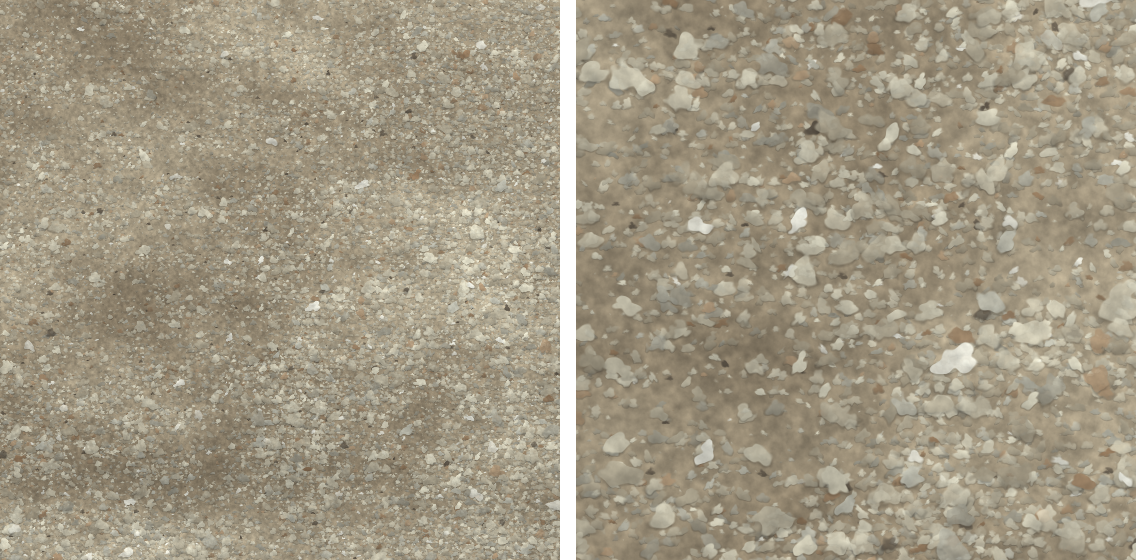
Left, the full canvas; right, a detail of the centre.
Give the GLSL for this texture, as a Shadertoy shader.

```glsl
// Sandy ground strewn with pale, half-sunken gravel and shell fragments.

vec4 hash4(vec2 p) {
    float n = dot(p, vec2(127.1, 311.7));
    return fract(sin(n + vec4(0.0, 1.7, 3.9, 5.3)) * 43758.5453);
}

float noise(vec2 p) {
    vec2 i = floor(p), f = fract(p);
    f = f * f * (3.0 - 2.0 * f);
    float low = mix(hash4(i).x, hash4(i + vec2(1, 0)).x, f.x);
    float high = mix(hash4(i + vec2(0, 1)).x, hash4(i + vec2(1, 1)).x, f.x);
    return mix(low, high, f.y);
}

float fbm(vec2 p) {
    float sum = 0.0, amp = 0.5;
    for (int i = 0; i < 4; i++) {
        sum += amp * noise(p);
        p = mat2(1.6, 1.2, -1.2, 1.6) * p + 7.3;
        amp *= 0.5;
    }
    return sum / 0.9375;
}

// Mostly cream and tan, with a few rusty, grey, white and dark stones
vec3 stoneColor(float tone, float kind) {
    vec3 color = mix(vec3(0.58, 0.55, 0.475), vec3(0.80, 0.79, 0.715), tone);
    if (kind < 0.06) color = mix(vec3(0.49, 0.39, 0.29), vec3(0.66, 0.57, 0.46), tone);
    else if (kind < 0.2) color = mix(vec3(0.53, 0.52, 0.47), vec3(0.70, 0.70, 0.65), tone);
    else if (kind > 0.985) color = vec3(0.31, 0.28, 0.24);
    else if (kind > 0.94) color = vec3(0.83, 0.83, 0.79);
    return color;
}

// Lays one size class of irregular stones over the ground
vec3 scatter(vec3 ground, vec2 p, float cells, float cover) {
    vec2 q = p * cells;
    float blur = 0.0009 + 0.4 / iResolution.y;
    float ragged = noise(q * 3.5 + 11.0) - 0.5;
    float mottle = fbm(p * 110.0) - 0.5;
    for (int j = 1; j >= -1; j--)
    for (int i = -1; i <= 1; i++) {
        vec2 id = floor(q) + vec2(i, j);
        vec4 place = hash4(id + cells * 1.7);
        float presence = clamp((cover - place.x) * 8.0, 0.0, 1.0);
        if (presence <= 0.0) continue;
        vec4 look = hash4(id + cells * 1.7 + 91.3);

        // Flattened, ragged outline, mostly lying sideways
        vec2 offset = q - id - 0.15 - 0.7 * place.yz;
        float turn = (place.w - 0.5) * 2.0;
        vec2 d = mat2(cos(turn), -sin(turn), sin(turn), cos(turn)) * offset;
        d.y *= 1.15 + 0.75 * look.y;
        float angle = atan(d.y, d.x);
        float radius = (0.28 + 0.34 * look.x * look.x) * presence * mix(1.2, 0.85, p.y);
        float outline = radius * (1.0 + 0.13 * sin(2.0 * angle + 6.3 * look.z)
            + 0.13 * sin(3.0 * angle + 6.3 * place.w)
            + 0.09 * sin(5.0 * angle + 40.0 * look.x) + 0.8 * ragged);
        float dist = length(d) - outline;

        // Contact shadow below, soft light from above
        float height = clamp(offset.y / radius, -1.0, 1.0);
        float shadow = smoothstep(0.45, 0.0, dist / radius) * smoothstep(0.2, -0.8, height);
        ground *= 1.0 - 0.19 * shadow * presence;
        vec3 stone = stoneColor(look.z, look.w);
        stone *= 1.0 + 0.06 * height + 0.3 * mottle;
        float mask = smoothstep(blur, -blur, dist / cells);
        ground = mix(ground, stone, mask * mix(0.6, 1.0, look.y));
    }
    return ground;
}

void mainImage(out vec4 fragColor, in vec2 fragCoord) {
    vec2 p = fragCoord / iResolution.y;

    // Gravel gathers in drifts and clumps, thickest at the right and the bottom
    float drift = fbm(p * vec2(3.5, 6.0) + 3.0);
    float clump = fbm(p * vec2(13.0, 24.0) + 40.0);
    float paleSide = smoothstep(0.55, 0.95, p.x + 0.35 * (p.y - 0.5));
    float density = 0.62 + 0.25 * paleSide + 0.2 * smoothstep(0.42, 0.1, p.y)
        + 0.9 * (drift - 0.5) + 1.2 * (clump - 0.5);
    density = clamp(density, 0.28, 1.05);

    // Sand with broad damp patches and fine grain
    float damp = fbm(p * vec2(4.0, 6.5) + 21.0);
    vec3 color = mix(vec3(0.55, 0.50, 0.415), vec3(0.67, 0.63, 0.54),
        smoothstep(0.25, 0.75, damp) * 0.75 + 0.25 * paleSide);
    color *= 1.0 + 0.36 * (fbm(p * 170.0) - 0.5) + 0.2 * (fbm(p * 60.0) - 0.5);

    // From grit to pebbles
    color = scatter(color, p, 170.0, density * 0.85);
    color = scatter(color, p, 112.0, density * 0.82);
    color = scatter(color, p, 72.0, density * 0.74);
    color = scatter(color, p, 46.0, density * 0.46);
    color = scatter(color, p, 28.0, density * 0.13);

    // Broad light and damp shade over everything, then fine grain
    float shade = 0.22 * (damp - 0.5) + 0.12 * (drift - 0.5) + 0.14 * (clump - 0.5);
    color *= 1.035 + 0.04 * paleSide + shade;
    color *= 1.0 + 0.16 * (fbm(p * 200.0 + 50.0) - 0.5);
    fragColor = vec4(color, 1.0);
}
```
